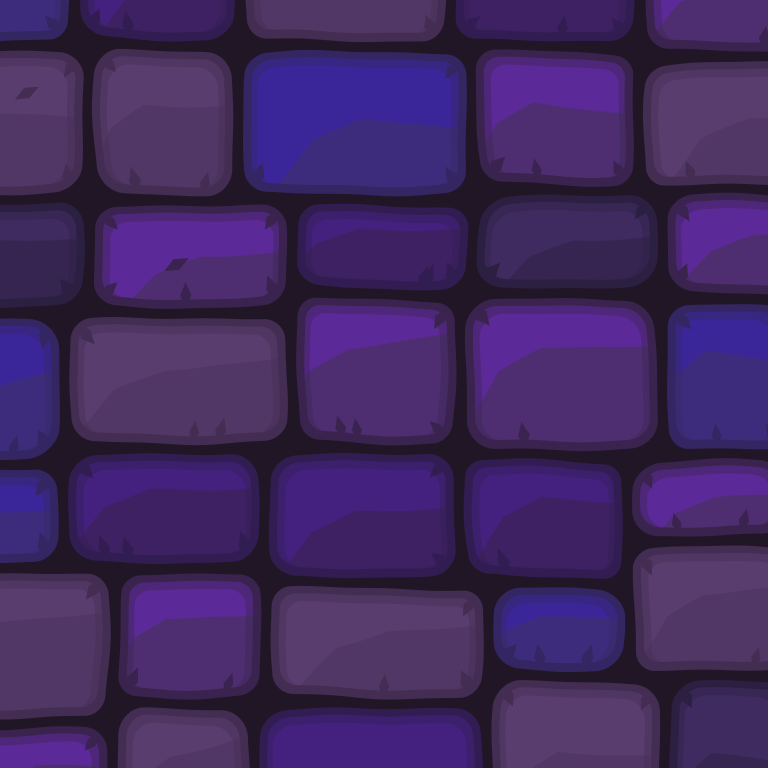
Write a WebGL 1 fragment shader that draws this texture.

```glsl
precision highp float;
// Cartoon wall of rounded violet, mauve and blue stones in dark mortar.
// A checkered lattice of split lines gives one irregular rectangle per vertex;
// each is painted as a rim, a soft bevel, a two-tone face and chipped edges.
uniform vec2 u_resolution;

const vec2 GRID = vec2(4.2, 5.8);
const vec3 MORTAR = vec3(0.130, 0.088, 0.145);

float hash(vec2 p, float seed) {
  return fract(sin(dot(p, vec2(127.1, 311.7)) + seed * 74.7) * 4375.85);
}

float fill(float d, float px) {
  return clamp(0.5 - d / px, 0.0, 1.0);
}

float roundBox(vec2 p, vec2 halfSize, float radius) {
  vec2 q = abs(p) - halfSize + radius;
  return length(max(q, 0.0)) + min(max(q.x, q.y), 0.0) - radius;
}

// Kite-shaped nick pointing along dir
float chip(vec2 p, vec2 dir, float len, float width) {
  float t = dot(p, dir) / len;
  float s = dot(p, vec2(-dir.y, dir.x));
  return abs(s) - width * min(1.0 - t, 0.6 + t);
}

// Position of the split line inside a lattice cell
float split(vec2 cell) {
  return mix(0.28, 0.72, hash(cell, 1.0));
}

// Boundary between lit and shaded face: a concave line of three segments
float crease(vec2 u, vec2 knee, float slope) {
  float x = u.x - knee.x;
  float height = min(min(0.7 * x, slope * x), 2.0 * x + 0.58);
  return u.y - knee.y - height;
}

void stoneColours(float pick, out vec3 lit, out vec3 shade, out vec3 rim) {
  lit = vec3(0.350, 0.238, 0.430);                     // mauve
  shade = vec3(0.318, 0.216, 0.395);
  rim = vec3(0.262, 0.178, 0.325);
  if (pick > 0.29) {                                   // violet
    lit = vec3(0.360, 0.162, 0.595);
    shade = vec3(0.305, 0.182, 0.445);
    rim = vec3(0.228, 0.142, 0.310);
  }
  if (pick > 0.52) {                                   // indigo
    lit = vec3(0.265, 0.130, 0.495);
    shade = vec3(0.240, 0.130, 0.390);
    rim = vec3(0.195, 0.115, 0.325);
  }
  if (pick > 0.71) {                                   // slate
    lit = vec3(0.250, 0.168, 0.375);
    shade = vec3(0.208, 0.146, 0.315);
    rim = vec3(0.170, 0.122, 0.260);
  }
  if (pick > 0.85) {                                   // blue
    lit = vec3(0.230, 0.150, 0.600);
    shade = vec3(0.240, 0.172, 0.485);
    rim = vec3(0.205, 0.150, 0.385);
  }
}

vec3 paintStone(vec3 under, vec2 p, vec2 halfSize, vec2 id, float px) {
  vec3 lit, shade, rim;
  stoneColours(hash(id, 2.0), lit, shade, rim);

  // Slight tilt, taper and bulge of the outline
  vec2 tilt = vec2(hash(id, 3.0), hash(id, 4.0)) - 0.5;
  vec2 q = p + tilt * p.yx * 0.05;
  vec2 u = q / halfSize;
  vec2 size = halfSize - 0.0065 - 0.004 * u.yx * u.yx;
  size.x += 0.005 * tilt.y * u.y;
  float radius = mix(0.020, 0.036, hash(id, 5.0));
  float outline = roundBox(q, size, radius);
  float face = roundBox(q - vec2(0.0, 0.001), size - 0.0105, radius * 0.8);
  vec2 bevelShift = vec2(0.003 * tilt.x, -0.005);
  float bevel = roundBox(q - bevelShift, size - vec2(0.019, 0.015), radius * 0.8);

  // Two-tone face with a dimmer bevel
  vec2 knee = vec2(mix(-0.4, 0.1, hash(id, 6.0)), mix(-0.05, 0.38, hash(id, 7.0)));
  float slope = mix(-0.18, 0.28, hash(id, 8.0));
  float edge = crease(u, knee, slope) * halfSize.y * 0.8;
  vec3 colour = mix(lit, shade, fill(edge, px));
  colour = mix(mix(rim, colour, 0.6), colour, fill(bevel, px));

  // Nicks: four corners, two on the bottom edge, one fleck inside
  for (int i = 0; i < 7; i++) {
    float k = float(i);
    float r = hash(id, 10.0 + k);
    float turn = hash(id, 20.0 + k) - 0.5;
    vec2 corner = vec2(mod(k, 2.0), mod(floor(k / 2.0), 2.0)) * 2.0 - 1.0;
    vec2 at = corner * (size - 0.017);
    vec2 dir = normalize(vec2(-corner.x * (0.7 + turn), -corner.y));
    if (i > 3) {
      at = vec2(turn * 1.3 * size.x, 0.013 - size.y);
      dir = normalize(vec2(turn * 0.7, 1.0));
    }
    if (i == 6) {
      at = turn * size;
      dir = normalize(vec2(1.0, 0.5));
    }
    float rarity = i == 6 ? 0.82 : 0.48;
    float nick = chip(q - at, dir, mix(0.013, 0.023, r), mix(0.006, 0.010, r));
    colour = mix(colour, rim, fill(nick, px) * step(rarity, r));
  }

  colour = mix(rim, colour, fill(face, px));
  return mix(under, colour, fill(outline, px));
}

void main() {
  float px = 1.0 / min(u_resolution.x, u_resolution.y);
  vec2 p = gl_FragCoord.xy * px;
  p += 0.0016 * sin(p.yx * 23.0 + vec2(0.5, 2.0)) + 0.0008 * sin(p.yx * 51.0 + p * 17.0);
  vec2 cell = floor(p * GRID);
  vec3 colour = MORTAR;

  // Each of the four nearby lattice vertices owns one stone
  for (int i = 0; i < 4; i++) {
    vec2 v = cell + vec2(mod(float(i), 2.0), floor(float(i) / 2.0));
    float ne = split(v);
    float nw = split(v - vec2(1.0, 0.0));
    float se = split(v - vec2(0.0, 1.0));
    float sw = split(v - 1.0);
    bool even = mod(v.x + v.y, 2.0) < 0.5;
    vec2 low = (v - 1.0 + (even ? vec2(sw, se) : vec2(nw, sw))) / GRID;
    vec2 high = (v + (even ? vec2(ne, nw) : vec2(se, ne))) / GRID;
    colour = paintStone(colour, p - 0.5 * (low + high), 0.5 * (high - low), v, px);
  }
  gl_FragColor = vec4(colour, 1.0);
}
```
